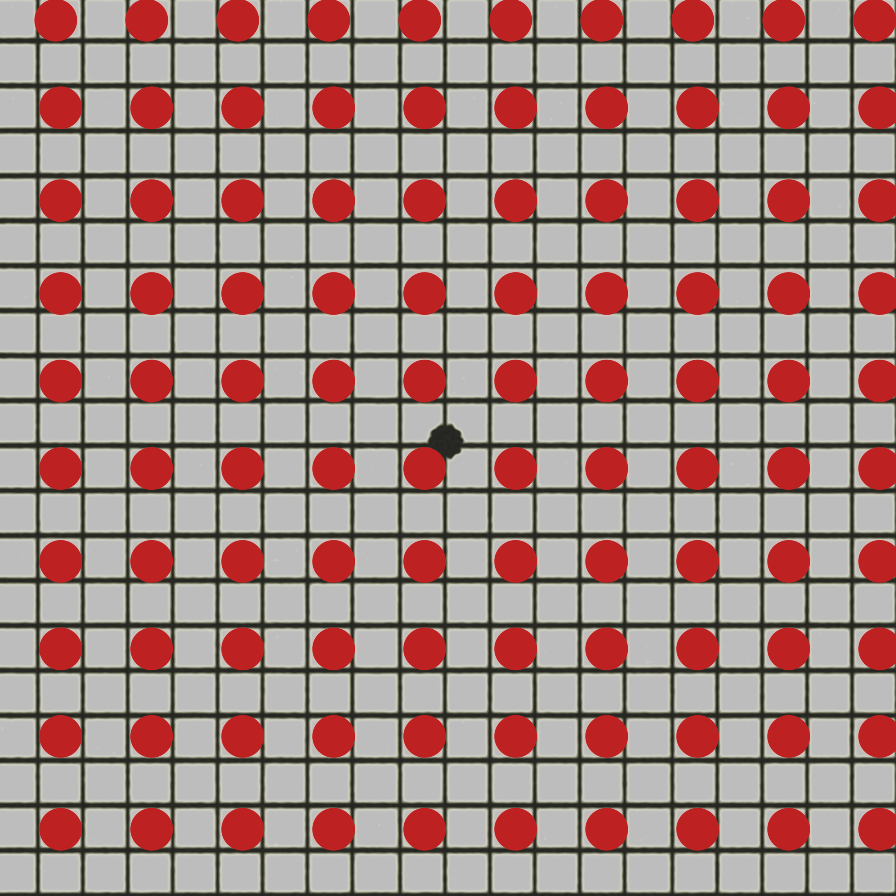
Write a WebGL 1 fragment shader that draws this pattern.

```glsl
precision highp float;
// Red discs on every second cell of a grey tiled grid with dark, mossy joints,
// plus one ragged dark blot near the centre. Joints and discs are distance
// fields on a sheet 768 units wide, measured from the top left corner.

uniform vec2 u_resolution;

vec2 hashGradient(vec2 cell) {
  vec2 h = vec2(dot(cell, vec2(127.1, 311.7)), dot(cell, vec2(269.5, 183.3)));
  return 2.0 * fract(sin(h) * 43758.5) - 1.0;
}

float gradientNoise(vec2 p) {
  vec2 i = floor(p), f = fract(p);
  vec2 w = f * f * (3.0 - 2.0 * f);
  float a = dot(hashGradient(i), f);
  float b = dot(hashGradient(i + vec2(1.0, 0.0)), f - vec2(1.0, 0.0));
  float c = dot(hashGradient(i + vec2(0.0, 1.0)), f - vec2(0.0, 1.0));
  float d = dot(hashGradient(i + 1.0), f - 1.0);
  return mix(mix(a, b, w.x), mix(c, d, w.x), w.y);
}

float smoothMin(float a, float b, float k) {
  float h = max(k - abs(a - b), 0.0) / k;
  return min(a, b) - 0.25 * h * h * k;
}

float nearestLine(float x, float start, float pitch) {
  return abs(mod(x - start + 0.5 * pitch, pitch) - 0.5 * pitch);
}

// Joints: heavy rows, finer columns; two columns of cells are slightly wider.
float jointDistance(vec2 p) {
  float x = p.x - 2.4 * (step(322.0, p.x) + step(556.0, p.x));
  float column = nearestLine(x, 32.5, 38.5) - 1.4;
  float row = nearestLine(p.y, 35.0, 38.55) - 2.15;
  return smoothMin(column, row, 2.5) + 0.5 * gradientNoise(p * 0.16);
}

float blotDistance(vec2 p) {
  vec2 q = p - vec2(382.0, 378.5);
  float scallop = 0.6 * cos(10.0 * atan(q.y, q.x));
  return length(q) - 14.3 - scallop - 1.6 * gradientNoise(p * 0.2);
}

// Discs: even columns, unevenly stepped rows, top row shifted to the left.
float discDistance(vec2 p) {
  float nearest = 1000.0;
  for (int i = 0; i < 10; i++) {
    float k = float(i);
    float y = 17.4 + 75.0 * k + 4.6 * (step(1.5, k) + floor((k + 0.1) / 3.0));
    float x = 52.0 - 4.2 * step(k, 0.5);
    vec2 offset = vec2(nearestLine(p.x, x, 78.0), p.y - y);
    nearest = min(nearest, length(offset) - 18.3);
  }
  return nearest;
}

void main() {
  vec2 p = gl_FragCoord.xy / u_resolution * 768.0;
  p.y = 768.0 - p.y;
  float pixel = 768.0 / u_resolution.y;

  // Tile faces with faint pale specks, mostly in the disc rows
  float discRow = step(mod(p.y - 35.0, 77.1), 77.1) * step(38.55, mod(p.y - 35.0, 77.1));
  float speck = smoothstep(0.36, 0.55, gradientNoise(p * 0.23));
  vec3 color = vec3(0.74) + 0.035 * speck * mix(0.25, 1.0, discRow);

  // Pale rim, olive edge and dark core of joints and blot
  float dark = smoothMin(jointDistance(p), blotDistance(p), 2.0);
  float rim = smoothstep(0.2, 1.6, dark) * (1.0 - smoothstep(1.6, 3.6, dark));
  color += vec3(0.06, 0.06, 0.015) * rim;
  float soft = max(0.9, 0.6 * pixel);
  color = mix(color, vec3(0.46, 0.47, 0.36), 1.0 - smoothstep(-0.2, soft + 0.6, dark));
  vec3 grime = vec3(0.15, 0.155, 0.135) + 0.03 * gradientNoise(p * 0.3);
  color = mix(color, grime, 1.0 - smoothstep(-soft - 0.3, 0.5, dark));

  // Flat discs on top, with a faint light fringe over the tiles
  float disc = discDistance(p);
  float fringe = (1.0 - smoothstep(0.0, 2.2, disc)) * smoothstep(0.5, 2.0, dark);
  color = mix(color, vec3(0.88, 0.74, 0.70), 0.6 * fringe);
  float cover = 1.0 - smoothstep(-0.5 * pixel, 0.5 * pixel, disc);
  color = mix(color, vec3(0.74, 0.13, 0.13), cover);

  gl_FragColor = vec4(color, 1.0);
}
```
